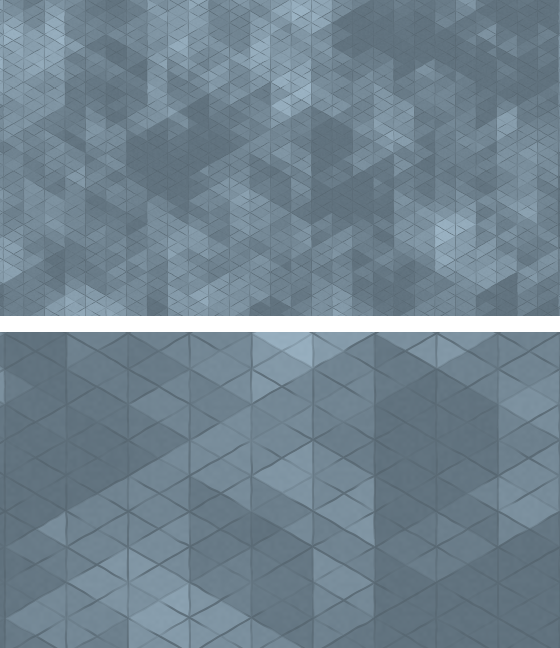
Top: the whole. Bottom: its middle third, enlarged.
Give the GLSL for this background, as a Shadertoy shader.

```glsl
// Slate-blue isometric backdrop: translucent rhombi of three orientations and
// three sizes are summed into patchy tones, all snapped to one triangular grid.
// Thin worn grid lines and a light grain lie on top.

const float COLUMN = 0.06505;  // spacing of the vertical lines, in canvas heights

float hash(vec2 p) {
    return fract(sin(dot(p, vec2(127.1, 311.7))) * 43758.5453);
}

float valueNoise(vec2 p) {
    vec2 i = floor(p), f = fract(p);
    f = f * f * (3.0 - 2.0 * f);
    return mix(mix(hash(i), hash(i + vec2(1, 0)), f.x),
               mix(hash(i + vec2(0, 1)), hash(i + vec2(1, 1)), f.x), f.y);
}

// Grid coordinates: lines run along integer x, y + x and y - x
vec2 toGrid(vec2 uv) {
    return (uv - vec2(0.986, 0.440)) / COLUMN * vec2(1.0, sqrt(3.0));
}

// Sum of random rhombus tilings, each shifted by whole grid steps
float rhombusTone(vec2 g) {
    float tone = 0.37;
    for (int i = 0; i < 9; i++) {
        int size = i / 3, facing = i % 3;
        float seed = float(i) * 17.0 + 5.0;
        float span = exp2(2.0 - float(size));  // 4, 2 or 1 columns
        float weight = size == 0 ? 0.28 : size == 1 ? 0.36 : 0.14;
        vec2 shift = floor(4.0 * vec2(hash(vec2(seed, 1.0)), hash(vec2(seed, 2.0))));
        vec2 q = g + shift * vec2(1.0, 2.0);

        float rising = (q.y - q.x) / (2.0 * span);
        float falling = (q.y + q.x) / (2.0 * span);
        float column = q.x / span;
        vec2 cell = facing == 0 ? vec2(rising, falling)
                  : facing == 1 ? vec2(rising, column)
                                : vec2(falling, column);
        tone += weight * (hash(floor(cell) + seed) - 0.5);
    }
    return clamp(tone, 0.04, 1.0);
}

// Coverage of a line at the given distance, in canvas heights
float stroke(float dist, float halfWidth) {
    float aa = 0.6 / iResolution.y;
    return 1.0 - smoothstep(halfWidth - aa, halfWidth + aa, dist);
}

float gridDistance(float c) {
    return abs(c - round(c)) * COLUMN;
}

void mainImage(out vec4 fragColor, in vec2 fragCoord) {
    vec2 uv = fragCoord / iResolution.y;

    // Slightly uneven edges
    vec2 wobble = 0.0012 * (vec2(valueNoise(uv * 90.0), valueNoise(uv * 90.0 + 37.0)) - 0.5);

    // Rhombus tones, averaged over the pixel to smooth the edges
    float tone = 0.0;
    for (int k = 0; k < 9; k++) {
        vec2 offset = (vec2(k % 3, k / 3) - 1.0) / 3.0 / iResolution.y;
        tone += rhombusTone(toGrid(uv + offset + wobble)) / 9.0;
    }
    vec3 color = mix(vec3(0.370, 0.438, 0.485), vec3(0.610, 0.705, 0.770), tone);

    // Grid lines, the diagonals worn into dashes
    vec2 g = toGrid(uv + wobble);
    float wearRising = smoothstep(0.3, 0.75, valueNoise(g * 1.9 + 11.0));
    float wearFalling = smoothstep(0.3, 0.75, valueNoise(g * 1.9 + 53.0));
    float wearColumn = valueNoise(g * vec2(1.0, 1.4) + 91.0);
    float rising = stroke(0.5 * gridDistance(g.y - g.x), 0.0011) * mix(0.22, 0.8, wearRising);
    float falling = stroke(0.5 * gridDistance(g.y + g.x), 0.0011) * mix(0.22, 0.8, wearFalling);
    float column = stroke(gridDistance(g.x), 0.0011) * mix(0.3, 0.7, wearColumn);
    color = mix(color, vec3(0.335, 0.395, 0.435), max(column, max(rising, falling)));

    // Fine grain
    color += 0.016 * (valueNoise(uv * 230.0) - 0.5);
    fragColor = vec4(color, 1.0);
}
```
